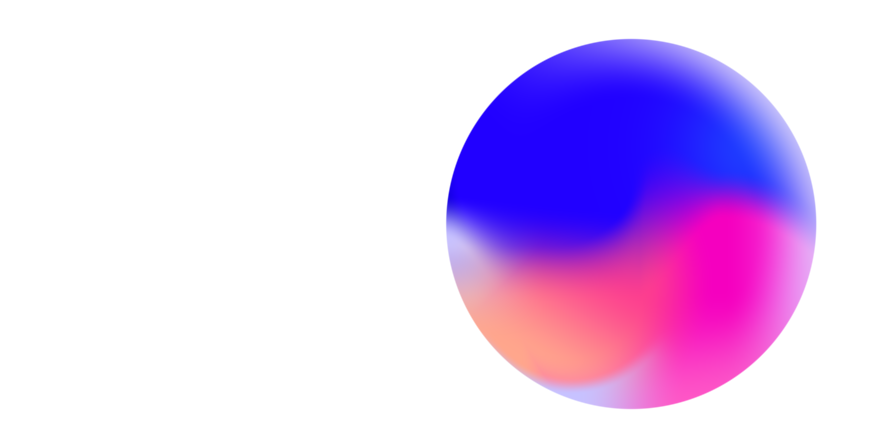
This background is drawn by a WebGL 1 fragment shader. Its source:

```glsl
precision highp float;

uniform vec2 u_resolution;

// Layout: orb in canvas heights, inner shapes in orb radii
const vec2 ORB_CENTER = vec2(1.409, 0.5);
const float ORB_RADIUS = 0.413;
const vec2 SWIRL_CENTER = vec2(-0.45, 0.26);
const float SWIRL_RADIUS = 0.5;
const vec2 WARM_CENTER = vec2(-0.32, -0.33);
const float WARM_RADIUS = 0.53;
const vec2 AZURE_CENTER = vec2(0.66, 0.42);
const vec2 LIGHT_DIR = vec2(0.8, 0.6);
const float LOBE_X = 0.5;
const float LOBE_TOP = 0.16;

// Palette
const vec3 WHITE = vec3(1.0);
const vec3 BLUE = vec3(0.13, 0.0, 1.0);
const vec3 NAVY = vec3(0.07, 0.0, 0.86);
const vec3 AZURE = vec3(0.12, 0.24, 1.0);
const vec3 MAGENTA = vec3(0.96, 0.0, 0.75);
const vec3 ORCHID = vec3(0.97, 0.42, 0.94);
const vec3 PINK = vec3(1.0, 0.38, 0.78);
const vec3 CORAL = vec3(0.99, 0.24, 0.56);
const vec3 PEACH = vec3(1.0, 0.65, 0.55);
const vec3 LAVENDER = vec3(0.78, 0.76, 1.0);
const vec3 PALE = vec3(0.86, 0.83, 0.98);

// Smooth step that falls from one to zero
float fall(float lo, float hi, float x) {
  return 1.0 - smoothstep(lo, hi, x);
}

// Magenta on the right, coral and peach at lower left
vec3 warmSide(vec2 p) {
  vec3 lobe = mix(MAGENTA, ORCHID, smoothstep(0.5, 1.05, p.x));
  lobe = mix(lobe, PINK, fall(-1.0, -0.35, p.y) * 0.9);

  float d = length(p - WARM_CENTER);
  float peachiness = smoothstep(0.25, 0.95, -0.55 * p.x - 0.85 * p.y);
  peachiness = max(peachiness, fall(-0.9, -0.4, p.x));
  vec3 glow = mix(CORAL, PEACH, peachiness);
  float paleness = smoothstep(-0.65, -0.05, p.y) * fall(-1.0, -0.45, p.x);
  glow = mix(glow, LAVENDER, paleness);
  float warm = max(fall(0.38, 0.78, d), fall(-0.6, -0.2, p.x));
  vec3 color = mix(lobe, glow, warm);

  // Cool sliver under the warm disc
  float sliver = smoothstep(WARM_RADIUS - 0.03, WARM_RADIUS + 0.06, d);
  sliver *= fall(-0.3, 0.3, p.x) * fall(-0.75, -0.55, p.y);
  return mix(color, LAVENDER, sliver);
}

// Amount of blue: a soft arch on the right, a swirl on the left
float blueCover(vec2 p) {
  float dx = max(p.x - LOBE_X, -0.45);
  float arch = LOBE_TOP - 0.9 * dx * dx;
  float spread = mix(0.4, 0.14, smoothstep(0.1, 0.5, p.x));
  float outer = smoothstep(arch - spread, arch + spread, p.y);

  float leftness = fall(-1.0, -0.6, p.x);
  float inner = smoothstep(mix(-0.5, -0.16, leftness), 0.08,
                           p.y + 0.1 * (p.x + 0.2));

  vec2 q = p - SWIRL_CENTER;
  q.x = max(q.x, 0.0);
  float blur = mix(0.22, 0.05, smoothstep(-0.4, 0.15, p.y));
  float swirl = fall(SWIRL_RADIUS - blur, SWIRL_RADIUS + blur, length(q));
  return mix(outer, inner, swirl);
}

vec3 blueSide(vec2 p) {
  vec2 q = p - AZURE_CENTER;
  vec3 color = mix(BLUE, AZURE, exp(-6.0 * dot(q, q)));
  float crescent = smoothstep(0.48, 0.58, length(p - SWIRL_CENTER));
  crescent *= fall(-0.95, -0.75, p.x);
  return mix(color, NAVY, crescent);
}

void main() {
  vec2 uv = gl_FragCoord.xy / u_resolution.y;
  vec2 p = (uv - ORB_CENTER) / ORB_RADIUS;
  float radius = length(p);

  vec3 color = mix(warmSide(p), blueSide(p), blueCover(p));

  // Pale rim light from the upper right
  float rim = smoothstep(0.67, 1.05, radius);
  rim *= smoothstep(-0.3, 1.3, dot(p, LIGHT_DIR));
  color = mix(color, PALE, rim);

  // Smooth outline on white
  float pixel = 1.0 / (ORB_RADIUS * u_resolution.y);
  color = mix(color, WHITE, smoothstep(1.0 - pixel, 1.0 + pixel, radius));
  gl_FragColor = vec4(color, 1.0);
}
```
